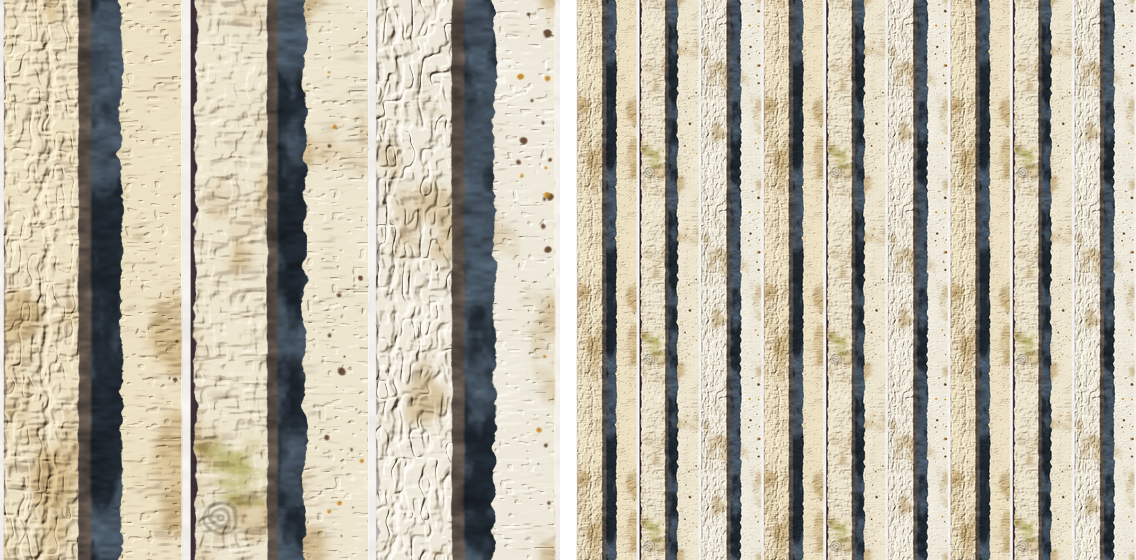
Left, the tile; right, the same tile 3 across and 3 down.
Give the GLSL for this texture, as a WebGL 1 fragment shader.

```glsl
precision highp float;
// Weathered, cracked white paint on three raised boards that cast blue shadows to their right.
uniform vec2 u_resolution;

float hash(vec2 p) {
  return fract(sin(dot(p, vec2(127.1, 311.7))) * 43758.5);
}

// Value noise with n whole cells per tile, so it wraps
float noise(vec2 uv, vec2 n) {
  vec2 p = uv * n, i = floor(p), f = fract(p);
  f = f * f * (3.0 - 2.0 * f);
  vec2 a = mod(i, n), b = mod(i + 1.0, n);
  return mix(mix(hash(a), hash(vec2(b.x, a.y)), f.x),
             mix(hash(vec2(a.x, b.y)), hash(b), f.x), f.y);
}

float fbm(vec2 uv, vec2 n) {
  float sum = 0.0, amp = 0.53;
  for (int i = 0; i < 4; i++) {
    sum += amp * noise(uv, n);
    n *= 2.0;
    amp *= 0.5;
  }
  return sum;
}

// x: position across one repeat, from -0.03 to 0.97; y: repeat index 0..2
vec2 boardCell(vec2 uv) {
  float c = uv.x * 3.0 + 0.03;
  return vec2(fract(c) - 0.03, mod(floor(c), 3.0));
}

// Paint height: grain on every board, and a different crackle on each raised one
float relief(vec2 uv) {
  vec2 cell = boardCell(uv);
  float first = 1.0 - step(0.5, cell.y), last = step(1.5, cell.y);
  float middle = 1.0 - first - last;
  float raised = 1.0 - step(0.55, cell.x);
  vec2 w = uv + 0.01 * (vec2(noise(uv, vec2(30, 44)), noise(uv + 0.37, vec2(18, 50))) - 0.5);
  float grain = noise(w, vec2(48, 170));
  float pits = smoothstep(0.72, 0.9, noise(w + 0.21, vec2(84, 150)));
  float blisters = smoothstep(0.25, 0.7, noise(w, vec2(96, 58)));
  float ridges = noise(w, vec2(20, 84));
  float flakes = smoothstep(0.0, 0.14, abs(noise(w, vec2(66, 36)) - 0.5));
  float wander = fbm(vec2(0.3, uv.y), vec2(8, 14)) - 0.5;
  float crackX = mix(0.24, 0.11, last) + 0.2 * wander;
  float crack = (1.0 - middle) * (1.0 - smoothstep(0.004, 0.025, abs(cell.x - crackX)));
  float rough = first * (0.5 * grain + 0.45 * blisters + 0.25 * flakes)
              + middle * (0.4 * grain + 0.6 * ridges + 0.3 * blisters)
              + last * (0.25 * grain + 0.5 * blisters + 0.45 * flakes);
  return mix(0.45 * grain - 0.4 * pits, rough - 0.5 * crack, raised);
}

// Paint colour from dark crevice (0) to sunlit face (1)
vec3 paintRamp(float t) {
  vec3 c = mix(vec3(0.30, 0.26, 0.22), vec3(0.57, 0.53, 0.46), smoothstep(0.0, 0.3, t));
  c = mix(c, vec3(0.78, 0.74, 0.67), smoothstep(0.3, 0.55, t));
  c = mix(c, vec3(0.93, 0.91, 0.85), smoothstep(0.55, 0.78, t));
  return mix(c, vec3(0.99, 0.98, 0.95), smoothstep(0.85, 1.2, t));
}

void main() {
  vec2 uv = gl_FragCoord.xy / u_resolution;
  float px = 3.0 / u_resolution.x;
  vec2 cell = boardCell(uv);
  float x = cell.x, id = cell.y;
  float middle = 1.0 - step(0.5, abs(id - 1.0));
  float raised = 1.0 - step(0.55, x);
  float ragged = fbm(uv, vec2(24, 40)) - 0.5;
  float stain = fbm(uv + 0.13, vec2(9, 7));

  // Painted faces lit from the upper left
  float slope = relief(uv) - relief(uv + vec2(-0.0025, 0.002));
  float tone = 0.77 + 0.03 * id + slope * mix(0.95, 1.35, raised);
  tone += 0.35 * (0.5 - stain) + 0.25 * ragged - 0.03 * raised;
  vec3 color = paintRamp(tone);
  color *= mix(vec3(1.0, 0.97, 0.90), vec3(1.0), 0.5 * id);
  color *= mix(vec3(1.0), vec3(0.88, 0.81, 0.68), 0.8 * smoothstep(0.55, 0.75, stain));

  // Faint knot and mossy stain low on the middle board
  float knot = length((uv - vec2(0.395, 0.075)) * vec2(1.0, 1.1)) + 0.012 * ragged;
  float rings = 0.5 + 0.5 * sin(knot * 480.0);
  color *= 1.0 - 0.25 * rings * (1.0 - smoothstep(0.025, 0.045, knot));
  float moss = 1.0 - smoothstep(0.02, 0.08, length(uv - vec2(0.42, 0.16)) + 0.1 * ragged);
  color *= mix(vec3(1.0), vec3(0.80, 0.80, 0.58), moss);

  // Rust and lichen specks, mostly on the recessed boards
  for (int i = 0; i < 44; i++) {
    float k = float(i);
    float board = floor(3.0 * sqrt(hash(vec2(k, 1.0))));
    vec2 at = vec2((board + 0.67 + 0.28 * sqrt(hash(vec2(k, 2.0)))) / 3.0, hash(vec2(k, 3.0)));
    vec2 d = fract(uv - at + 0.5) - 0.5;
    float size = 0.0015 + 0.0045 * pow(hash(vec2(k, 4.0)), 2.0);
    float speck = 1.0 - smoothstep(size - 0.5 * px, size + 0.5 * px, length(d) + 0.012 * ragged);
    vec3 rust = mix(vec3(0.33, 0.21, 0.12), vec3(0.75, 0.50, 0.10), step(0.82, hash(vec2(k, 5.0))));
    color = mix(color, rust, 0.85 * speck);
  }

  // Shaded side of the raised board, then its cast shadow with sooty patches
  float sideStart = 0.42 + 0.012 * middle + 0.02 * ragged;
  float shadowStart = 0.488 + 0.01 * ragged;
  float shadowEnd = 0.648 - 0.015 * middle + 0.07 * ragged;
  float weave = noise(uv, vec2(54, 150)) - 0.5;
  vec3 side = vec3(0.34, 0.30, 0.27) * (1.0 + 0.9 * ragged + 0.2 * weave);
  float soot = smoothstep(0.42, 0.62, fbm(uv + 0.61, vec2(15, 9)) + 0.1 * weave);
  vec3 shadow = mix(vec3(0.27, 0.32, 0.37), vec3(0.12, 0.15, 0.18), soot);
  shadow *= 1.0 + 0.3 * weave + 0.6 * ragged;
  shadow = mix(side, shadow, smoothstep(shadowStart - 0.012, shadowStart + 0.012, x));
  float shade = smoothstep(sideStart - px, sideStart + px, x)
              * (1.0 - smoothstep(shadowEnd - px, shadowEnd + px, x));
  color = mix(color, shadow, shade);

  // Dark gap beside the bright left edge, strongest on the middle board
  float edge = 0.02 - 0.006 * step(1.5, id);
  float gapEnd = edge + 0.008 + 0.018 * middle + 0.05 * ragged;
  float gap = smoothstep(edge - px, edge + px, x) * (1.0 - smoothstep(gapEnd - px, gapEnd + px, x));
  color = mix(color, vec3(0.17, 0.12, 0.16), gap * mix(0.35, 0.9, middle));
  float rim = 1.0 - smoothstep(edge - px, edge + px, x);
  rim *= smoothstep(-0.03, -0.03 + 2.0 * px, x);
  color = mix(color, vec3(0.95, 0.94, 0.93) + 0.08 * ragged, rim);

  gl_FragColor = vec4(clamp(color, 0.0, 1.0), 1.0);
}
```
